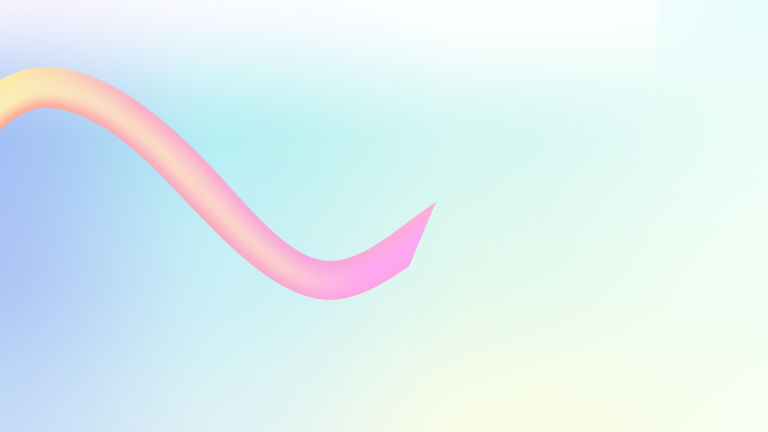
Reproduce this background procedurally as a WebGL 2 fragment shader.

```glsl
#version 300 es
precision highp float;
// A glossy pastel ribbon curving over a soft blue, mint and cream gradient.
uniform vec2 u_resolution;
out vec4 fragColor;

// Cubic through points a and b (x, y, slope).
float hermite(float x, vec3 a, vec3 b) {
  float span = b.x - a.x, t = (x - a.x) / span, r = 1.0 - t;
  return mix(a.y, b.y, t * t * (3.0 - 2.0 * t)) + span * t * r * (a.z * r - b.z * t);
}

// Curve through five knots.
float curve(float x, vec3 a, vec3 b, vec3 c, vec3 d, vec3 e) {
  if (x < b.x) return hermite(x, a, b);
  if (x < c.x) return hermite(x, b, c);
  if (x < d.x) return hermite(x, c, d);
  return hermite(x, d, e);
}

// Ramp with slightly eased ends.
float ramp(float a, float b, float x) {
  float t = clamp((x - a) / (b - a), 0.0, 1.0);
  return mix(t, t * t * (3.0 - 2.0 * t), 0.5);
}

// Horizontal gradient with four stops.
vec3 band(float x, vec3 a, vec3 b, vec3 c, vec3 d) {
  vec3 col = mix(a, b, ramp(0.0, 0.51, x));
  col = mix(col, c, ramp(0.51, 1.11, x));
  return mix(col, d, ramp(1.11, 1.78, x));
}

vec3 backdrop(vec2 p) {
  vec3 top = band(p.x, vec3(0.96, 0.95, 0.99), vec3(0.98, 0.98, 1.0),
                  vec3(0.99, 1.0, 1.0), vec3(0.91, 0.99, 0.98));
  vec3 upper = band(p.x, vec3(0.64, 0.75, 0.96), vec3(0.715, 0.94, 0.95),
                    vec3(0.84, 0.97, 0.95), vec3(0.925, 0.99, 0.97));
  vec3 lower = band(p.x, vec3(0.67, 0.77, 0.96), vec3(0.78, 0.94, 0.965),
                    vec3(0.88, 0.975, 0.93), vec3(0.95, 0.995, 0.96));
  vec3 bottom = band(p.x, vec3(0.77, 0.86, 0.97), vec3(0.87, 0.95, 0.96),
                     vec3(0.97, 0.99, 0.91), vec3(0.965, 1.0, 0.95));
  vec3 col = mix(top, upper, ramp(0.0, 0.32, p.y));
  col = mix(col, lower, ramp(0.32, 0.6, p.y));
  col = mix(col, bottom, ramp(0.6, 1.0, p.y));

  // Cream glow below, white haze above with a faint straight right side.
  vec2 g = (p - vec2(1.3, 1.0)) / vec2(0.35, 0.22);
  col = mix(col, vec3(0.99, 1.0, 0.9), 0.5 * exp(-dot(g, g)));
  float haze = smoothstep(0.6, 1.4, p.x) * (1.0 - smoothstep(1.519, 1.523, p.x));
  return mix(col, vec3(1.0), 0.65 * haze * (1.0 - smoothstep(0.0, 0.25, p.y)));
}

// Colour by distance along x and position s from upper to lower edge.
vec3 ribbonColor(float x, float s) {
  vec3 core = mix(vec3(0.98, 0.93, 0.71), vec3(0.98, 0.85, 0.77), ramp(0.0, 0.3, x));
  core = mix(core, vec3(0.98, 0.8, 0.81), ramp(0.3, 0.7, x));
  core = mix(core, vec3(0.99, 0.66, 0.94), ramp(0.64, 0.86, x));
  vec3 upperRim = mix(vec3(0.98, 0.92, 0.66), vec3(0.98, 0.68, 0.78), ramp(0.02, 0.33, x));
  upperRim = mix(upperRim, vec3(0.98, 0.64, 0.86), ramp(0.33, 0.65, x));
  upperRim = mix(upperRim, vec3(0.99, 0.69, 0.84), ramp(0.75, 1.0, x));
  vec3 lowerRim = mix(vec3(1.0, 0.65, 0.57), vec3(0.98, 0.66, 0.75), ramp(0.0, 0.4, x));
  lowerRim = mix(lowerRim, vec3(1.0, 0.64, 0.92), ramp(0.5, 0.9, x));
  vec3 col = mix(upperRim, core, smoothstep(-0.05, 0.55, s));
  return mix(col, lowerRim, smoothstep(0.58, 1.05, s));
}

void main() {
  // Height units, with y measured down from the top.
  vec2 p = gl_FragCoord.xy / u_resolution.y;
  p.y = 1.0 - p.y;

  float upper = curve(p.x, vec3(0.0, 0.185, -0.55), vec3(0.104, 0.155, 0.0),
                      vec3(0.463, 0.359, 1.0), vec3(0.764, 0.604, 0.0),
                      vec3(1.009, 0.468, -0.65));
  float lower = curve(p.x, vec3(0.0, 0.301, -0.85), vec3(0.104, 0.25, 0.0),
                      vec3(0.394, 0.428, 1.05), vec3(0.764, 0.694, 0.0),
                      vec3(0.947, 0.616, -0.7));

  // Inside lies between both curves and left of the slanted end.
  float cut = 1.009 - p.x - 0.419 * (p.y - 0.468);
  float inside = min(min(p.y - upper, lower - p.y), cut);
  float mask = clamp(inside / max(fwidth(inside), 1e-5) + 0.5, 0.0, 1.0);

  float s = clamp((p.y - upper) / max(lower - upper, 0.02), 0.0, 1.0);
  fragColor = vec4(mix(backdrop(p), ribbonColor(p.x, s), mask), 1.0);
}
```
